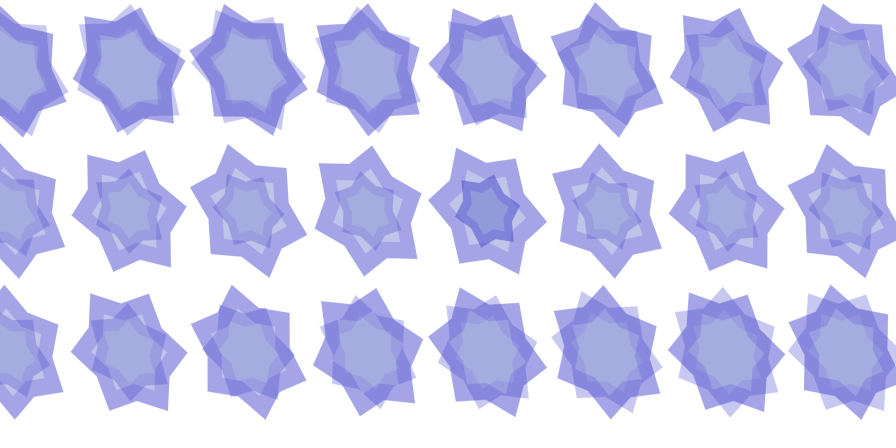
This pattern is drawn by a Shadertoy shader. Its source:

```glsl
// Grid of translucent skewed six-pointed stars, each with a second star that turns and shrinks inside it.

const vec2 PITCH = vec2(0.2667, 0.3151);       // cell spacing, in canvas heights
const vec2 FIRST_CENTER = vec2(0.0215, 0.156); // measured from the upper left
const float ROWS = 3.0;
const float COLUMNS = 8.0;

const vec2 STAR_SIZE = vec2(0.1303, 0.1513);   // half width and half height
const float SKEW = -0.168;                     // sideways lean per unit height
const float NOTCH = 0.72;                      // inner to outer radius
const float HOLE = 0.65;                       // inside of the border to its outside

const vec3 BORDER_COLOR = vec3(0.27, 0.27, 0.80);
const vec3 FILL_COLOR = vec3(0.30, 0.36, 0.76);
const vec2 BACK_ALPHA = vec2(0.49, 0.36);      // border, fill
const vec2 FRONT_ALPHA = vec2(0.30, 0.23);
const float ACCENT_INDEX = 12.0;               // the star drawn more opaque
const float ACCENT_GAIN = 1.7;

// Rotations in degrees
const float BASE_TURN = 28.0;
const float COLUMN_TURN = -24.3;
const float ROW_TURN = -4.0;
const float FRONT_TURN = 9.0;
const float FRONT_TURN_STEP = 0.7;

const float FRONT_MEAN_SCALE = 0.79;
const float FRONT_SCALE_SWING = 0.21;

const float TAU = 6.2831853;
const float SECTOR = TAU / 6.0;

// Scale of the concentric star whose outline passes through p
float starLevel(vec2 p, float turn) {
    float angle = atan(p.y, p.x) - turn;
    angle = abs(mod(angle + 0.5 * SECTOR, SECTOR) - 0.5 * SECTOR);
    vec2 folded = length(p) * vec2(cos(angle), sin(angle));
    vec2 edge = NOTCH * vec2(cos(0.5 * SECTOR), sin(0.5 * SECTOR)) - vec2(1.0, 0.0);
    return dot(folded, vec2(edge.y, -edge.x)) / edge.y;
}

float inside(float level, float scale, float blur) {
    return 1.0 - smoothstep(scale - blur, scale + blur, level);
}

// Blends a bordered star over the color below
vec3 paintStar(vec3 below, vec2 p, float turn, float scale, vec2 alpha, float blur) {
    float level = starLevel(p, turn);
    float body = inside(level, scale, blur);
    float hole = inside(level, scale * HOLE, blur);
    vec3 bordered = mix(below, BORDER_COLOR, alpha.x);
    vec3 filled = mix(below, FILL_COLOR, alpha.y);
    return mix(below, mix(bordered, filled, hole), body);
}

void mainImage(out vec4 fragColor, in vec2 fragCoord) {
    // Cells count rightward and downward
    vec2 pos = fragCoord / iResolution.y;
    vec2 grid = (vec2(pos.x, 1.0 - pos.y) - FIRST_CENTER) / PITCH;
    vec2 cell = floor(grid + 0.5);
    vec2 local = (grid - cell) * PITCH * vec2(1.0, -1.0);

    // Undo the skew and stretch
    vec2 p = vec2(local.x - SKEW * local.y, local.y) / STAR_SIZE;
    float blur = 1.0 / (iResolution.y * STAR_SIZE.x);

    // Gradual change from star to star
    float index = cell.x + COLUMNS * cell.y;
    float turn = radians(BASE_TURN + COLUMN_TURN * cell.x + ROW_TURN * (cell.y - 1.0));
    float frontTurn = turn + radians(FRONT_TURN + FRONT_TURN_STEP * index);
    float frontScale = FRONT_MEAN_SCALE
        + FRONT_SCALE_SWING * cos(TAU * index / (ROWS * COLUMNS));
    float gain = index == ACCENT_INDEX ? ACCENT_GAIN : 1.0;

    vec3 color = vec3(1.0);
    if (cell.y >= 0.0 && cell.y < ROWS) {
        color = paintStar(color, p, turn, 1.0, BACK_ALPHA, blur);
        color = paintStar(color, p, frontTurn, frontScale, FRONT_ALPHA * gain, blur);
    }
    fragColor = vec4(color, 1.0);
}
```
